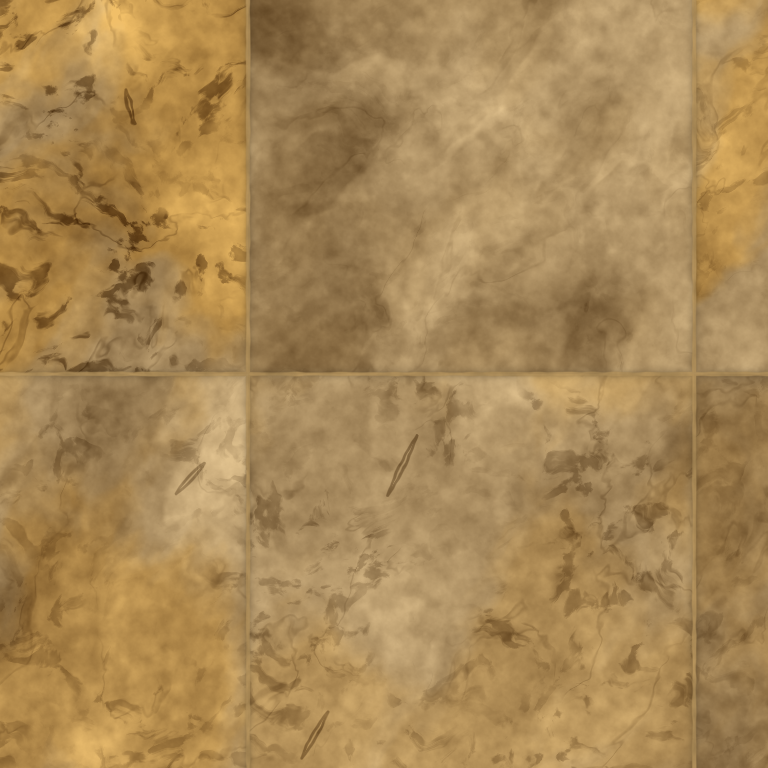
Write a WebGL 2 fragment shader that draws this texture.

```glsl
#version 300 es
precision highp float;
// Square travertine floor tiles in a straight grid with thin sandy joints.
// Each tile has its own seed and character: warped noise forms the clouds,
// ridged noise the veins, thresholded noise the pits; stains and slits go on top.

#define PITCH 0.581
#define GRID_ORIGIN vec2(0.323, 0.513)
#define JOINT_HALF_WIDTH 0.0026
#define CLOUD_CONTRAST 1.15
#define GRAIN_CONTRAST 0.42
#define PIT_DEPTH 0.36
#define VEIN_DEPTH 0.16
#define BASE_TONE 0.64
#define DARK_STONE vec3(0.40, 0.29, 0.15)
#define PALE_STONE vec3(0.86, 0.73, 0.51)
#define JOINT_COLOR vec3(0.69, 0.56, 0.35)

uniform vec2 u_resolution;
out vec4 fragColor;

// Per tile, from lower left: tone shift, gold, pits, cloudiness
const vec4 TILES[6] = vec4[6](
    vec4( 0.01, 0.75, 0.50, 1.00), vec4(0.07, 0.40, 0.60, 0.60),
    vec4(-0.20, 0.35, 0.30, 0.50), vec4(-0.02, 0.95, 1.00, 0.75),
    vec4(-0.07, 0.08, 0.12, 1.00), vec4(0.05, 0.85, 0.45, 0.70));

// Soft stains: center, radius, tone change
const vec4 STAINS[11] = vec4[11](
    vec4(0.37, 0.95, 0.130, -0.38), vec4(0.62, 0.90, 0.090, 0.16),
    vec4(0.88, 0.38, 0.050, -0.42), vec4(0.16, 0.80, 0.090, -0.18),
    vec4(0.15, 0.94, 0.060,  0.24), vec4(0.25, 0.24, 0.080, 0.15),
    vec4(0.13, 0.05, 0.045,  0.28), vec4(0.15, 0.42, 0.100, -0.20),
    vec4(0.68, 0.69, 0.050,  0.20), vec4(0.78, 0.58, 0.060, -0.15),
    vec4(0.38, 0.44, 0.070, -0.12));

// Open slits: start and end
const vec4 SLITS[4] = vec4[4](
    vec4(0.230, 0.358, 0.267, 0.398), vec4(0.505, 0.355, 0.543, 0.433),
    vec4(0.392, 0.012, 0.427, 0.073), vec4(0.163, 0.882, 0.175, 0.838));

float hash(vec2 p) {
    vec3 q = fract(vec3(p.xyx) * 0.1031);
    q += dot(q, q.yzx + 33.33);
    return fract((q.x + q.y) * q.z);
}

float noise(vec2 p) {
    vec2 i = floor(p), f = fract(p);
    f = f * f * (3.0 - 2.0 * f);
    return mix(mix(hash(i), hash(i + vec2(1, 0)), f.x),
               mix(hash(i + vec2(0, 1)), hash(i + vec2(1, 1)), f.x), f.y);
}

float fbm(vec2 p) {
    float sum = 0.0, amp = 0.5;
    for (int i = 0; i < 5; i++) {
        sum += amp * noise(p);
        p = mat2(1.6, 1.2, -1.2, 1.6) * p + 7.3;
        amp *= 0.5;
    }
    return sum / 0.97;
}

// Distance to a slit outline that tapers toward both ends
float slitDistance(vec2 p, vec4 s) {
    vec2 a = p - s.xy, b = s.zw - s.xy;
    float h = clamp(dot(a, b) / dot(b, b), 0.0, 1.0);
    return abs(length(a - b * h) - 0.012 * h * (1.0 - h));
}

vec3 stone(vec2 uv, vec2 id) {
    vec4 tile = TILES[int((id.y + 1.0) * 3.0 + id.x + 1.0)];
    vec2 seed = 19.7 * id + 60.0;
    // Bedding runs up to the right
    vec2 p = mat2(0.57, -0.82, 0.82, 0.57) * uv * vec2(1.0) + seed;
    p.x *= 0.65;
    vec2 warp = vec2(fbm(p * 7.0), fbm(p * 7.0 + 31.0)) - 0.5;
    vec2 q = p + 0.16 * warp;

    // Clouds, with some crisp borders between layers
    float cloud = fbm(q * 7.0);
    float layer = smoothstep(0.50, 0.54, fbm(q * 5.0 + 11.0));
    float tone = BASE_TONE + tile.x;
    tone += tile.w * (CLOUD_CONTRAST * (cloud - 0.5) + 0.14 * (layer - 0.5));
    tone += GRAIN_CONTRAST * (fbm(uv * 55.0 + seed) - 0.5);

    // Stains stay within the tile that holds their center
    vec2 ragged = uv + 0.22 * warp;
    for (int i = 0; i < 11; i++) {
        vec4 s = STAINS[i];
        vec2 home = floor((s.xy - GRID_ORIGIN) / PITCH);
        vec2 d = (ragged - s.xy) / s.z;
        if (home == id) tone += s.w * exp(-dot(d, d));
    }

    // Pits gather in patches; veins follow the clouds
    float patchy = smoothstep(0.36, 0.62, fbm(uv * 9.0 + seed + 5.0));
    float pit = smoothstep(0.56, 0.70, fbm(uv * vec2(38.0, 52.0) + 8.0 * warp + seed));
    tone -= PIT_DEPTH * tile.z * pit * (0.3 + patchy);
    float ridge = abs(fbm(q * 11.0 + 43.0) - 0.5);
    tone -= VEIN_DEPTH * (1.0 - smoothstep(0.0, 0.025, ridge)) * patchy * (0.4 + tile.z);

    // Slits
    float soft = 1.0 / u_resolution.y;
    float wobble = 0.003 * (noise(uv * 130.0) - 0.5);
    for (int i = 0; i < 4; i++) {
        float d = slitDistance(uv + wobble, SLITS[i]);
        tone -= 0.42 * (1.0 - smoothstep(0.0008, 0.0016 + soft, d));
    }

    vec3 color = mix(DARK_STONE, PALE_STONE, clamp(tone, -0.25, 1.08));
    float gold = tile.y * smoothstep(0.36, 0.60, fbm(q * 6.0 + 77.0));
    return color * mix(vec3(0.98, 0.99, 1.03), vec3(1.06, 0.98, 0.74), gold);
}

void main() {
    vec2 uv = gl_FragCoord.xy / u_resolution;
    vec2 grid = (uv - GRID_ORIGIN) / PITCH;
    vec2 cell = fract(grid);
    vec2 edge = min(cell, 1.0 - cell) * PITCH;
    float d = min(edge.x, edge.y) + 0.0014 * (noise(uv * 70.0) - 0.5);
    float soft = 1.0 / u_resolution.y;

    // Tile faces darken slightly at the rim beside the joint
    vec3 color = stone(uv, floor(grid));
    color *= 1.0 - 0.16 * exp(-max(d - JOINT_HALF_WIDTH, 0.0) / 0.004);
    float joint = 1.0 - smoothstep(JOINT_HALF_WIDTH - soft, JOINT_HALF_WIDTH + soft, d);
    vec3 sand = JOINT_COLOR * (0.85 + 0.28 * fbm(uv * 45.0));
    color = mix(color, sand, 0.85 * joint);
    fragColor = vec4(color, 1.0);
}
```
